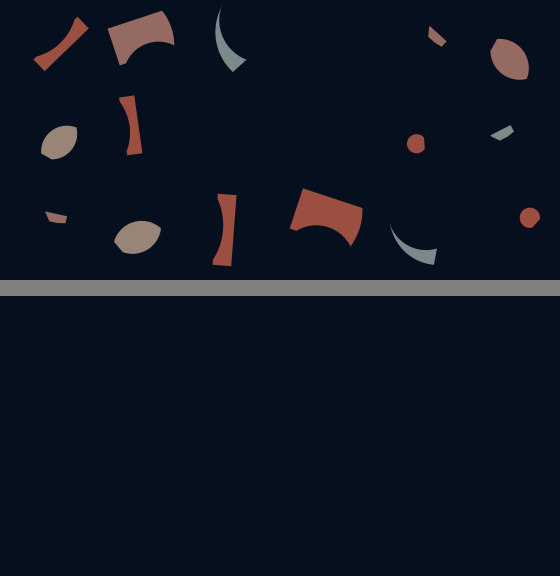
Top, the full canvas; bottom, a detail of the centre.
Reproduce this background procedurally as a WebGL 2 fragment shader.

```glsl
#version 300 es
precision highp float;
// Sparse terrazzo: cut clay, rose and sage chips scattered on dark navy, with a clear centre.

#define CELL (1.0 / 3.0)             // grid pitch, in canvas heights
#define JITTER 0.36                  // chip wander, in cells
#define SWING 1.8                    // range of chip angles, in radians
#define SIZE_MIN 0.85
#define SIZE_MAX 1.1
#define CLEAR_CENTRE vec2(1.1, 0.6)  // area kept free of chips
#define CLEAR_RADIUS 0.3
#define NAVY vec3(0.018, 0.058, 0.112)
#define CLAY vec3(0.61, 0.31, 0.25)
#define ROSE vec3(0.58, 0.415, 0.385)
#define TAUPE vec3(0.60, 0.52, 0.47)
#define SAGE vec3(0.48, 0.54, 0.535)

uniform vec2 u_resolution;
out vec4 fragColor;

vec2 hash2(vec2 p) {
    vec3 q = fract(p.xyx * vec3(0.1031, 0.1030, 0.0973));
    q += dot(q, q.yzx + 33.33);
    return fract((q.xx + q.yz) * q.zy);
}

float disc(vec2 p, vec2 centre, float radius) {
    return length(p - centre) - radius;
}

float box(vec2 p, vec2 halfSize) {
    vec2 q = abs(p) - halfSize;
    return max(q.x, q.y);
}

// Chip shapes: straight cuts and arcs combined by max.
float barChip(vec2 p) {
    return max(box(p, vec2(0.031, 0.118)), -disc(p, vec2(-0.215, 0.0), 0.21));
}

float fanChip(vec2 p) {
    float d = max(box(p, vec2(0.11, 0.07)), -disc(p, vec2(0.01, -0.153), 0.127));
    return max(d, disc(p, vec2(-0.09, 0.0), 0.2));
}

float crescentChip(vec2 p) {
    float d = max(disc(p, vec2(0.148, 0.0), 0.187), -disc(p, vec2(0.129, 0.046), 0.146));
    float bluntEnd = dot(p, vec2(0.52, -0.854)) - 0.093;
    return max(max(d, bluntEnd), p.x - 0.06);
}

float lensChip(vec2 p) {
    float d = disc(vec2(p.x, abs(p.y)), vec2(0.0, -0.046), 0.101);
    return max(d, dot(p, vec2(-0.94, -0.34)) - 0.072);
}

float pebbleChip(vec2 p) {
    return max(disc(p, vec2(0.0), 0.034), p.x - 0.028);
}

float shardChip(vec2 p) {
    float d = max(box(p, vec2(0.04, 0.016)), dot(p, vec2(-0.8, -0.6)) - 0.025);
    return max(d, dot(p, vec2(0.2, -0.98)) - 0.018);
}

float chipDistance(int kind, vec2 p) {
    if (kind == 0) return barChip(p);
    if (kind == 1) return fanChip(p);
    if (kind == 2) return crescentChip(p);
    if (kind == 3) return pebbleChip(p);
    if (kind == 4) return shardChip(p);
    return lensChip(p);
}

vec3 chipColour(int kind, vec2 cell, float pick) {
    if (kind == 0 || kind == 3) return CLAY;
    if (kind == 1) return mod(cell.x, 4.0) < 2.0 ? ROSE : CLAY;
    if (kind == 2) return SAGE;
    if (kind == 4) return pick < 0.5 ? SAGE : ROSE;
    return pick < 0.4 ? TAUPE : ROSE;
}

void main() {
    vec2 p = gl_FragCoord.xy / u_resolution.y;
    float pixel = 1.0 / u_resolution.y;
    vec2 home = floor(p / CELL);
    vec3 colour = NAVY;

    // One jittered chip per cell; neighbours may reach into this one.
    for (int j = -1; j <= 1; j++) {
        for (int i = -1; i <= 1; i++) {
            vec2 cell = home + vec2(i, j);
            vec2 middle = (cell + 0.5) * CELL;
            if (distance(middle, CLEAR_CENTRE) < CLEAR_RADIUS) continue;

            vec2 wander = hash2(cell + 17.0) - 0.5;
            vec2 look = hash2(cell + 53.0);
            float angle = SWING * (look.x - 0.5);
            float size = mix(SIZE_MIN, SIZE_MAX, look.y);
            int kind = int(mod(cell.x + cell.y + 4.0, 6.0));

            // Rotate and scale into the space of the chip.
            float c = cos(angle), s = sin(angle);
            vec2 q = mat2(c, -s, s, c) * (p - middle - wander * JITTER * CELL) / size;
            float d = chipDistance(kind, q) * size;
            float cover = clamp(0.5 - d / pixel, 0.0, 1.0);
            colour = mix(colour, chipColour(kind, cell, hash2(cell + 91.0).x), cover);
        }
    }
    fragColor = vec4(colour, 1.0);
}
```
